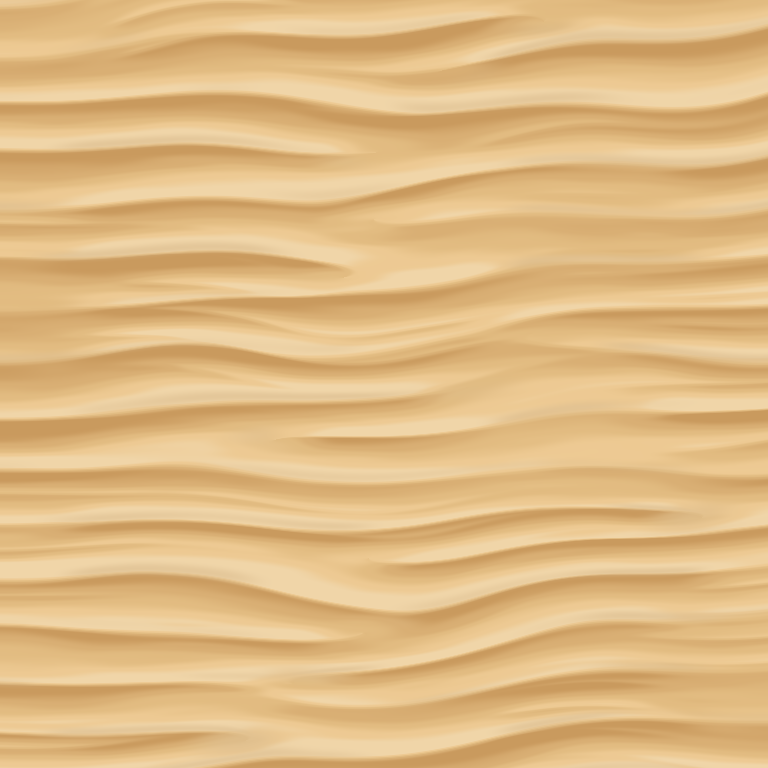
Give the GLSL for this texture, as a Shadertoy shader.

```glsl
// Painted wind-blown sand: pale wavy crests with soft shadows beneath them.
#define ROWS 14.5     // ripples over the canvas height
#define TILT 0.065    // rise of the crests to the right
#define BEND 0.06     // irregular waviness of the crests
#define FORKS 13      // places where a ripple splits or ends
#define EDGE 0.14     // softness of the crest, in ripple heights
#define STREAK 0.28   // strength of the brush streaks
#define PALE vec3(0.94, 0.835, 0.66)
#define LIGHT vec3(0.93, 0.79, 0.575)
#define MID vec3(0.885, 0.735, 0.505)
#define TAN vec3(0.85, 0.685, 0.455)
#define DARK vec3(0.79, 0.605, 0.37)
#define GREY vec3(0.86, 0.74, 0.56)

float hash(vec2 p) {
    return fract(sin(dot(p, vec2(127.1, 311.7))) * 43758.5453);
}

float noise(vec2 p) {
    vec2 i = floor(p), f = fract(p);
    f = f * f * (3.0 - 2.0 * f);
    float low = mix(hash(i), hash(i + vec2(1, 0)), f.x);
    float high = mix(hash(i + vec2(0, 1)), hash(i + vec2(1, 1)), f.x);
    return mix(low, high, f.y);
}

// Sand colour from the lit crest (0) to the deepest shadow (1)
vec3 sandRamp(float t) {
    vec3 c = mix(PALE, LIGHT, smoothstep(0.06, 0.24, t));
    c = mix(c, MID, smoothstep(0.26, 0.45, t));
    c = mix(c, TAN, smoothstep(0.46, 0.62, t));
    return mix(c, DARK, smoothstep(0.62, 0.92, t));
}

// Phase shift in x that splits ripples at scattered forks; y fades their cores
vec2 forks(vec2 uv) {
    float shift = 0.0, clear = 1.0;
    for (int i = 0; i < FORKS; i++) {
        float k = float(i);
        float side = 2.0 * hash(vec2(k, 3.7)) - 1.0;
        vec2 core = vec2(0.5 + 0.45 * side * abs(side),
                         (k + 0.2 + 0.6 * hash(vec2(k, 8.1))) / float(FORKS));
        vec2 d = uv - core;
        d = vec2(0.3 * d.x, d.y - 0.1 * d.x);
        float turn = mod(k, 2.0) < 0.5 ? -1.0 : 1.0;
        shift += turn * atan(d.y, d.x + 1e-5) / 6.28318;
        clear *= smoothstep(0.003, 0.03, length(d));
    }
    return vec2(shift, clear);
}

void mainImage(out vec4 fragColor, in vec2 fragCoord) {
    vec2 uv = fragCoord / iResolution.xy;

    // Bent height, shared by ripples and streaks: tilted, with two gentle arches
    float arches = 0.009 * cos(13.0 * uv.x + 1.5 * noise(uv * vec2(1.0, 4.0)) - 0.9);
    float bend = BEND * (noise(uv * vec2(2.4, 5.0) + 4.0) - 0.5);
    bend += 0.018 * (noise(uv * vec2(5.0, 11.0) + 17.0) - 0.5);
    float height = uv.y + bend + arches - TILT * uv.x;
    vec2 along = vec2(uv.x, height);

    // Sawtooth ripple: bright above each crest, darkening up to the next one
    vec2 fork = forks(uv);
    float saw = fract(ROWS * height + fork.x);
    float softness = EDGE * mix(0.7, 2.0, noise(along * vec2(5.0, 22.0)));
    float crest = smoothstep(1.0 - softness, 1.0, saw);
    float shade = 1.08 * saw * (1.0 - crest);

    // Crests that fade in and out
    float strength = mix(0.45, 1.2, smoothstep(0.2, 0.6, noise(along * vec2(4.0, 16.0) + 31.0)));
    shade = mix(0.45, shade, strength * mix(0.15, 1.0, fork.y));

    // Short minor ripples laid over the main ones in patches
    float minor = fract(1.9 * ROWS * height + 3.0 * noise(uv * vec2(2.0, 3.0) + 23.0));
    minor *= 1.0 - smoothstep(0.78, 1.0, minor);
    float patches = smoothstep(0.45, 0.8, noise(along * vec2(4.0, 13.0) + 87.0));
    shade += 0.5 * patches * (minor - 0.4);

    // Broad tone drift and long brush streaks
    shade += 0.26 * (noise(along * vec2(2.5, 7.0) + 41.0) - 0.5);
    float streak = 0.65 * noise(along * vec2(5.0, 44.0) + 9.0)
                 + 0.35 * noise(along * vec2(13.0, 115.0) + 53.0);
    shade += STREAK * (streak - 0.5);
    vec3 colour = sandRamp(clamp(shade, 0.0, 1.0));

    // Dusty grey where crests wear off and forks meet
    float rim = 1.0 - smoothstep(0.0, 0.16, min(saw, 1.0 - saw));
    float dust = smoothstep(0.4, 0.8, noise(along * vec2(7.0, 26.0) + 71.0));
    colour = mix(colour, GREY, 0.6 * dust * max(rim, 1.0 - fork.y));

    fragColor = vec4(colour, 1.0);
}
```
